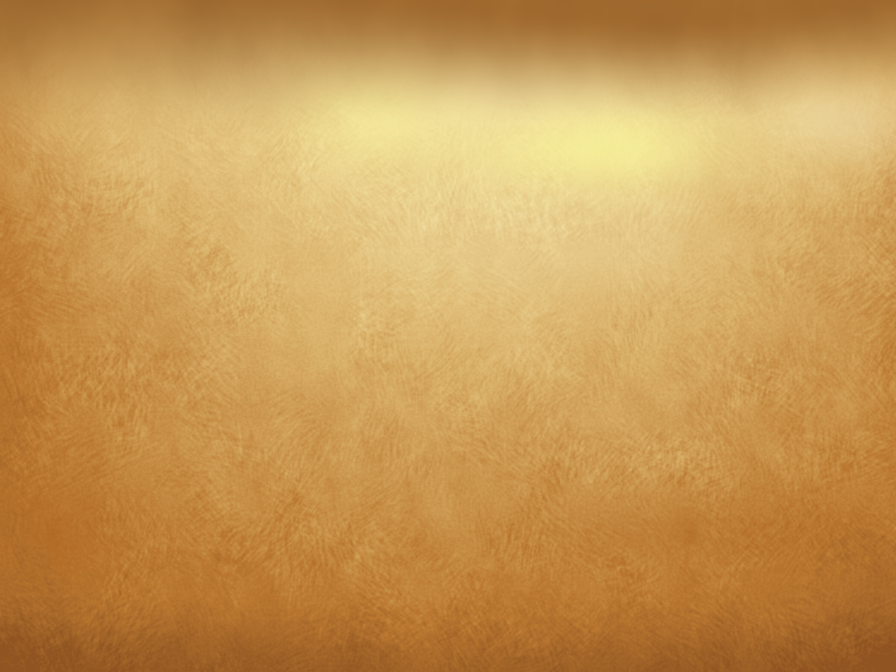
A Shadertoy shader for this background:

```glsl
// A warm suede wall lit from above: amber at the foot, pale gold near the top,
// then a soft brown shadow. One tone field drives a colour ramp, soft elliptical
// glows add the light, and layers of gradient noise add mottling and short fibres.

const vec3 UMBER  = vec3(0.56, 0.33, 0.13);
const vec3 AMBER  = vec3(0.73, 0.47, 0.19);
const vec3 GOLD   = vec3(0.85, 0.69, 0.41);
const vec3 CREAM  = vec3(0.94, 0.86, 0.61);
const vec3 LEMON  = vec3(0.97, 0.95, 0.60);
const vec3 PEARL  = vec3(0.93, 0.85, 0.64);
const vec3 RUST   = vec3(0.66, 0.36, 0.10);
const vec3 SHADOW = vec3(0.62, 0.41, 0.18);

vec2 gradientAt(vec2 cell) {
    float h = fract(sin(dot(cell, vec2(127.1, 311.7))) * 43758.5);
    return vec2(cos(6.2832 * h), sin(6.2832 * h));
}

float gradientNoise(vec2 p) {
    vec2 i = floor(p), f = fract(p);
    vec2 u = f * f * f * (f * (f * 6.0 - 15.0) + 10.0);
    vec2 e = vec2(0.0, 1.0);
    float a = dot(gradientAt(i), f);
    float b = dot(gradientAt(i + e.yx), f - e.yx);
    float c = dot(gradientAt(i + e.xy), f - e.xy);
    float d = dot(gradientAt(i + e.yy), f - e.yy);
    return mix(mix(a, b, u.x), mix(c, d, u.x), u.y);
}

float fbm(vec2 p) {
    float sum = 0.0, amplitude = 0.5;
    for (int i = 0; i < 5; i++) {
        sum += amplitude * gradientNoise(p);
        p = mat2(0.8, 0.6, -0.6, 0.8) * p * 2.03 + 7.3;
        amplitude *= 0.5;
    }
    return sum;
}

// Elliptical falloff, one at the centre
float glow(vec2 p, vec2 centre, vec2 radius) {
    vec2 d = (p - centre) / radius;
    return exp(-dot(d, d));
}

// Short fine strokes in several directions, each confined to drifting patches
float fibres(vec2 p) {
    float sum = 0.0;
    for (int i = 0; i < 7; i++) {
        float k = float(i);
        float angle = 0.5 + k * 0.36;
        vec2 along = vec2(cos(angle), sin(angle));
        vec2 q = vec2(dot(p, along), dot(p, vec2(-along.y, along.x)));
        q.y += 0.014 * gradientNoise(p * 13.0 + k * 5.1);
        float patchMask = smoothstep(-0.05, 0.35, gradientNoise(p * 8.0 + k * 17.0));
        float strokes = 0.35 * gradientNoise(q * vec2(24.0, 85.0) + k * 31.0)
                      + gradientNoise(q * vec2(50.0, 210.0) + k * 13.0);
        sum += strokes * patchMask;
    }
    return sum;
}

vec3 suedeRamp(float tone) {
    float t = clamp(tone, 0.0, 1.0) * 3.0;
    vec3 colour = mix(UMBER, AMBER, clamp(t, 0.0, 1.0));
    colour = mix(colour, GOLD, clamp(t - 1.0, 0.0, 1.0));
    return mix(colour, CREAM, clamp(t - 2.0, 0.0, 1.0));
}

// Vertical light with darker sides and foot
float wallTone(vec2 uv) {
    float side = (uv.x - 0.55) / (uv.x < 0.55 ? 0.55 : 0.45);
    float strength = mix(0.15, uv.x < 0.55 ? 0.44 : 0.31, smoothstep(0.1, 0.7, uv.y));
    float foot = 1.0 - smoothstep(0.0, 0.12, uv.y);
    return 0.27 + 0.86 * min(uv.y, 0.87) - strength * side * side - 0.14 * foot;
}

// Shadow along the top, with a lower edge that dips right of centre
float topShadow(vec2 uv, float waver) {
    float edge = 0.908 - 0.015 * exp(-pow((uv.x - 0.74) / 0.2, 2.0))
               + 0.02 * smoothstep(0.82, 1.0, uv.x) + 0.03 * waver;
    float softness = mix(0.13, 0.08, smoothstep(0.1, 0.7, uv.x));
    return smoothstep(edge - softness, edge + softness, uv.y);
}

void mainImage(out vec4 fragColor, in vec2 fragCoord) {
    vec2 uv = fragCoord / iResolution.xy;
    vec2 p = vec2(uv.x * iResolution.x / iResolution.y, uv.y);

    float clouds = fbm(p * vec2(4.5, 3.0) + 3.7);
    float mottle = fbm(p * vec2(20.0, 14.0) + 21.0);
    float grain = gradientNoise(p * 170.0) + gradientNoise(p.yx * 280.0 + 9.0);
    float shadow = topShadow(uv, clouds);
    float surface = 1.0 - 0.75 * smoothstep(0.72, 0.95, uv.y);

    // Base tone and surface texture
    float tone = wallTone(uv) + 0.12 * clouds;
    tone += surface * (0.12 * mottle + 0.085 * fibres(p) + 0.05 * grain);
    vec3 colour = suedeRamp(tone);

    // Rust stains low on the wall
    float rust = glow(uv, vec2(0.08, 0.21), vec2(0.10, 0.08))
               + glow(uv, vec2(0.78, 0.21), vec2(0.14, 0.05));
    colour = mix(colour, RUST, clamp(rust * (0.28 + 0.8 * mottle), 0.0, 0.6));

    // Light pooled beneath the shadow
    float lemon = 0.45 * glow(uv, vec2(0.41, 0.83), vec2(0.09, 0.08))
                + 0.80 * glow(uv, vec2(0.67, 0.78), vec2(0.14, 0.06));
    float pearl = 0.60 * glow(uv, vec2(0.94, 0.82), vec2(0.09, 0.06))
                + 0.40 * glow(uv, vec2(0.58, 0.86), vec2(0.10, 0.06))
                + 0.30 * glow(uv, vec2(0.65, 0.66), vec2(0.16, 0.12));
    float lit = 1.0 + 0.5 * clouds;
    colour = mix(colour, PEARL, clamp(pearl * lit, 0.0, 1.0));
    colour = mix(colour, LEMON, clamp(lemon * lit, 0.0, 1.0));

    colour = mix(colour, SHADOW * (1.0 + 0.15 * clouds), shadow);
    fragColor = vec4(colour, 1.0);
}
```
